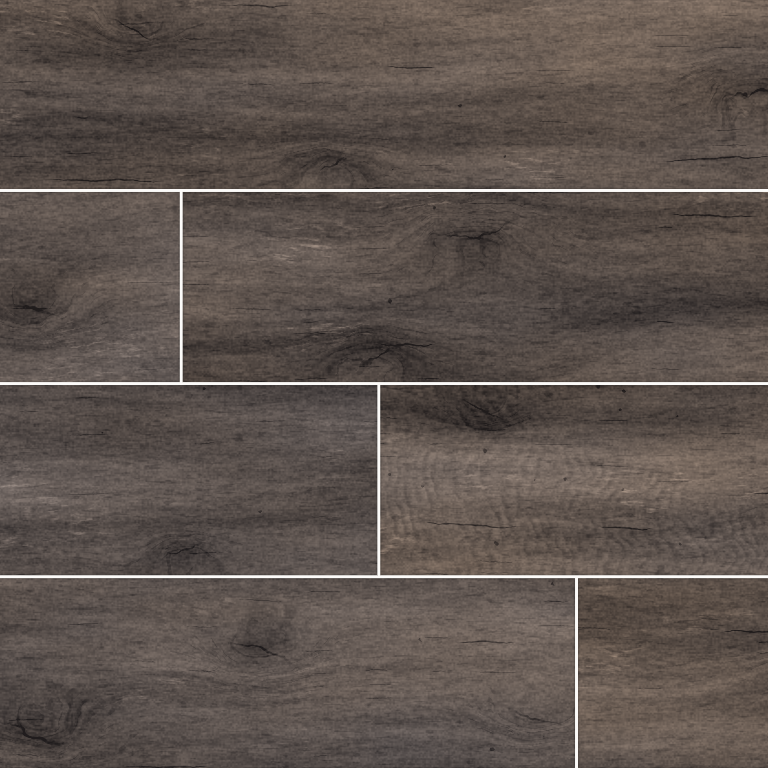
This texture is drawn by a three.js fragment shader. Its source:

```glsl
varying vec2 vUv;

float hash(vec2 p) {
  vec3 q = fract(p.xyx * 0.1031);
  q += dot(q, q.yzx + 33.33);
  return fract((q.x + q.y) * q.z);
}

float noise(vec2 p) {
  vec2 i = floor(p);
  vec2 f = fract(p);
  f = f * f * (3.0 - 2.0 * f);
  return mix(mix(hash(i), hash(i + vec2(1.0, 0.0)), f.x),
             mix(hash(i + vec2(0.0, 1.0)), hash(i + 1.0), f.x), f.y);
}

float fbm(vec2 p) {
  float sum = 0.0;
  float amp = 0.5;
  for (int i = 0; i < 4; i++) {
    sum += amp * noise(p);
    p = p * 2.03 + 17.3;
    amp *= 0.5;
  }
  return sum;
}

// Tapered dark splits running along the grain
float splits(vec2 q, float chance, float width) {
  vec2 cell = q * vec2(5.0, 25.0);
  vec2 id = floor(cell);
  vec2 f = fract(cell);
  float reach = mix(0.15, 0.48, hash(id + 5.1));
  float taper = 1.0 - smoothstep(0.0, reach, abs(f.x - 0.5));
  float slope = 0.5 * (hash(id + 7.7) - 0.5) * (f.x - 0.5);
  float centre = mix(0.3, 0.7, hash(id + 9.4)) + slope + 0.16 * (fbm(q * vec2(50.0, 4.0)) - 0.47);
  float line = 1.0 - smoothstep(0.0, width * (0.35 + 0.65 * taper), abs(f.y - centre));
  return line * smoothstep(0.0, 0.3, taper) * step(hash(id), chance);
}

// Small round worm holes
float pinholes(vec2 q, float chance) {
  vec2 id = floor(q * 24.0);
  vec2 centre = 0.2 + 0.6 * vec2(hash(id + 2.7), hash(id + 8.3));
  float radius = mix(0.025, 0.075, hash(id + 4.9));
  float d = length(fract(q * 24.0) - centre + 0.06 * (noise(q * 300.0) - 0.5));
  return (1.0 - smoothstep(radius * 0.6, radius + 0.018, d)) * step(hash(id), chance);
}

void main() {
  // Four staggered rows, counted from the top
  float rowHeight = 0.2515;
  float plankLength = 1.03;
  float down = 1.0 - vUv.y + 0.0035;
  float row = floor(down / rowHeight);
  float v = down - row * rowHeight;
  float joint = row * 0.2574 - 0.0215;
  float side = step(joint, vUv.x);
  float start = joint - (1.0 - side) * plankLength;
  vec2 plank = vec2(row, side);
  float seed = hash(plank * 5.3 + 3.7);
  float rustic = step(distance(plank, vec2(2.0, 1.0)), 0.5);
  vec2 q = vec2(vUv.x + seed * 40.0, v + seed * 17.0);

  // Knots bend the grain into closed rings
  float grain = v + 0.06 * (fbm(q * vec2(2.5, 5.0)) - 0.47);
  float shade = 0.0;
  float knotted = 0.0;
  vec2 ragged = vec2(fbm(q * 26.0), fbm(q * 26.0 + 41.0)) - 0.47;
  for (int i = 0; i < 3; i++) {
    vec2 key = plank * 7.0 + float(i) * 13.7;
    float size = mix(0.6, 1.3, hash(key + 1.9));
    vec2 centre = vec2(start + plankLength * (float(i) + hash(key)) / 3.0,
                       rowHeight * mix(0.12, 0.88, hash(key + 6.1)));
    vec2 d = (vec2(vUv.x, v) - centre) / (size * vec2(0.055, 0.03)) + ragged * 0.7;
    float r2 = dot(d, d);
    float bend = hash(key + 3.3) < 0.5 ? -1.0 : 1.0;
    grain += bend * 0.06 * size * exp(-r2 * 0.7);
    float cleft = 1.0 - smoothstep(0.02, 0.07, abs(d.y + bend * 0.6 * d.x + ragged.x));
    shade += 0.26 * exp(-r2 * 0.5) + 0.14 * exp(-r2 * 6.0) + 0.5 * cleft * exp(-r2 * 2.5);
    knotted += exp(-r2 * 0.22);
  }
  knotted = min(knotted, 1.0);

  // Broad streaks and growth rings
  float g = grain + seed * 9.0;
  float broad = fbm(vec2(q.x * 1.8, g * 13.0));
  float rings = noise(vec2(q.x * 3.0, g * 125.0));
  float contour = abs(fract(g * 80.0 + 1.5 * noise(q * vec2(8.0, 14.0))) - 0.5);
  float streak = fbm(vec2(q.x * 14.0, g * 110.0));
  float tone = 0.57 + 1.25 * (broad - 0.47) + (0.12 + 0.16 * knotted) * (rings - 0.5)
             + 0.4 * (streak - 0.47) + 0.1 * (seed - 0.5) - shade;
  tone -= 0.2 * knotted * (1.0 - smoothstep(0.04, 0.22, contour)) * smoothstep(0.3, 0.7, streak);

  // Crisp short fibres, pores and grit
  float fibre = noise(q * vec2(120.0, 440.0));
  float grit = noise(q * 420.0 + 7.0);
  float pore = smoothstep(0.74, 0.88, noise(vec2(q.x * 75.0, g * 350.0)));
  tone += 0.26 * (fibre - 0.5) + 0.28 * (grit - 0.5) - 0.17 * pore;

  // Scalloped saw marks across the grain and pale rubbed fibres in patches
  float sawn = smoothstep(0.45, 0.62, fbm(q * vec2(3.0, 6.0) + 9.0) + 0.1 * rustic);
  float scallop = fract(q.x * 65.0 + 5.0 * fbm(q * vec2(6.0, 18.0)));
  float ribs = smoothstep(0.0, 0.6, scallop) - smoothstep(0.75, 1.0, scallop) - 0.55;
  float chatter = noise(q * vec2(60.0, 45.0) + 3.0);
  tone += (0.07 + 0.2 * rustic) * sawn * ribs * chatter;
  float rubbed = smoothstep(0.5, 0.75, fbm(q * vec2(7.0, 16.0) + 23.0));
  tone += 0.6 * rubbed * smoothstep(0.5, 0.85, fbm(vec2(q.x * 60.0, g * 260.0)));

  // Long splits, short checks and worm holes
  tone -= 0.7 * splits(q, 0.13, 0.05);
  tone -= 0.4 * splits(q * 2.6 + 5.0, 0.12, 0.09);
  tone -= 0.6 * pinholes(q, 0.03 + 0.2 * rustic);

  // Brown wood drifting between cool and warm
  vec3 wood = mix(vec3(0.222, 0.197, 0.19), vec3(0.5, 0.445, 0.412), clamp(tone, -0.35, 1.6));
  float warmth = clamp(fbm(q * vec2(3.0, 9.0) + 60.0) + 0.4 * (side - 0.4), 0.0, 1.0);
  wood *= mix(vec3(0.97, 1.0, 1.04), vec3(1.03, 1.0, 0.95), warmth);

  // White grout with a slightly darkened plank edge
  float gap = min(abs(vUv.x - joint), min(v, rowHeight - v));
  wood *= mix(0.85, 1.0, smoothstep(0.002, 0.005, gap));
  vec3 grout = vec3(0.99, 0.985, 0.975);
  gl_FragColor = vec4(mix(grout, wood, smoothstep(0.0012, 0.0026, gap)), 1.0);
}
```
